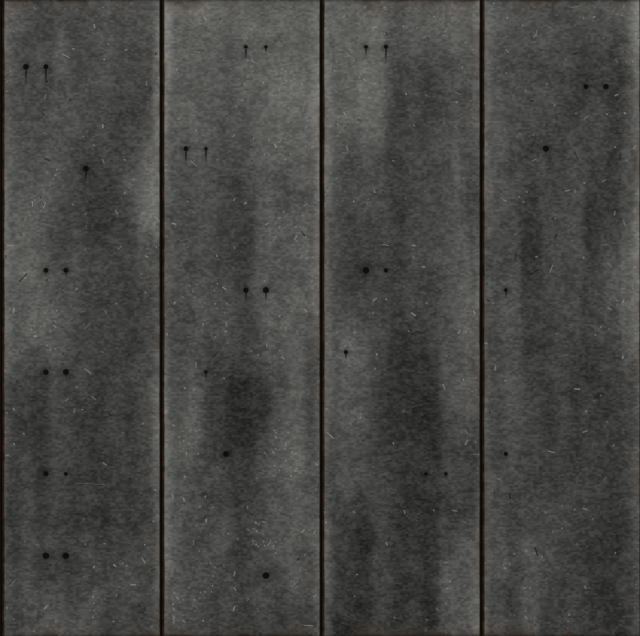
Give the GLSL for this texture, as a Shadertoy shader.

```glsl
// Four worn dark steel planks with rusty seams, dripping nail holes and pale scratches.

const float PLANKS = 4.0;
const float SEAM_SHIFT = 0.003;
const float SEAM_HALF_WIDTH = 0.0034;
const float NAIL_STEP = 0.03125;
const int NAIL_ROWS = 6;

const vec3 STEEL_TINT = vec3(1.0, 1.0, 0.972);
const vec3 SEAM_BLACK = vec3(0.05, 0.035, 0.025);
const vec3 RUST = vec3(0.20, 0.145, 0.10);
const vec3 SCRATCH_PALE = vec3(0.56, 0.57, 0.55);
const vec3 HOLE_BLACK = vec3(0.05, 0.05, 0.05);

float hash(vec2 p) {
    vec3 q = fract(vec3(p.xyx) * 0.1031);
    q += dot(q, q.yzx + 33.33);
    return fract((q.x + q.y) * q.z);
}

vec2 hash2(vec2 p) {
    return vec2(hash(p), hash(p + 57.3));
}

// Smooth cellular noise: random cell tones blended by distance, 0 to 1.
float cellNoise(vec2 p) {
    vec2 cell = floor(p);
    float total = 0.0, weights = 0.0;
    for (int y = -1; y <= 1; y++)
    for (int x = -1; x <= 1; x++) {
        vec2 id = cell + vec2(x, y);
        vec2 d = id + 0.15 + 0.7 * hash2(id) - p;
        float w = exp(-5.0 * dot(d, d));
        total += w * hash(id + 19.7);
        weights += w;
    }
    return total / weights;
}

// Layered sines along one axis, about -1 to 1.
float waves(float t, float seed) {
    return 0.5 * sin(t * 17.0 + seed) + 0.3 * sin(t * 41.0 + seed * 2.3)
         + 0.2 * sin(t * 97.0 + seed * 4.1);
}

float segmentDistance(vec2 p, vec2 halfSpan) {
    float t = clamp(dot(p, halfSpan) / dot(halfSpan, halfSpan), -1.0, 1.0);
    return length(p - halfSpan * t);
}

// One short random stroke in some of the grid cells.
float strokes(vec2 p, vec2 grid, float density, float width, float seed, float px) {
    vec2 id = floor(p * grid) + seed;
    vec2 center = (hash2(id) - 0.5) * 0.45;
    float angle = 6.283 * hash(id + 3.1);
    float reach = mix(0.02, 0.22, pow(hash(id + 8.4), 3.0));
    vec2 halfSpan = reach * vec2(cos(angle), sin(angle));
    float d = segmentDistance((fract(p * grid) - 0.5 - center) / grid, halfSpan / grid);
    float visible = step(hash(id + 12.9), density) * mix(0.25, 1.0, hash(id + 5.5));
    return visible * (1.0 - smoothstep(width - px, width + px, d));
}

// Nail holes of one plank, often in pairs, each with a fading drip.
float nailHoles(vec2 p, float plank, float px) {
    float dark = 0.0;
    for (int row = 0; row < NAIL_ROWS; row++) {
        vec2 id = vec2(plank * 7.0 + 2.0, float(row) * 3.0 + 5.0);
        if (row > 0 && hash(id) < 0.14) continue;
        float column = 1.2 + floor(hash(id + 1.7) * 5.0);
        float height = 0.895 - 0.16 * float(row)
                     - NAIL_STEP * floor(hash(id + 4.2) * 3.0 - 1.0);
        int count = (row == 0 || hash(id + 9.1) > 0.5) ? 2 : 1;
        for (int k = 0; k < count; k++) {
            float size = hash(id + 21.0 + float(k));
            vec2 d = p - vec2((column + float(k)) * NAIL_STEP, height);
            float radius = mix(0.0030, 0.0058, size);
            float hole = 1.0 - smoothstep(radius - 1.6 * px, radius + px, length(d));
            float drop = mix(0.008, 0.040, hash(id + 31.0 + float(k))) * height;
            float drip = (1.0 - smoothstep(0.0006, 0.0016 + px, abs(d.x)))
                       * smoothstep(-drop, -0.2 * drop, d.y) * step(d.y, 0.0);
            float halo = 0.35 * exp(-dot(d, d) / (radius * radius * 3.0));
            dark = max(dark, max(hole, max(0.65 * drip, halo)));
        }
    }
    return dark;
}

void mainImage(out vec4 fragColor, in vec2 fragCoord) {
    vec2 uv = fragCoord / iResolution.xy;
    float px = 0.8 / iResolution.y;

    // Plank coordinates and distance to the nearest seam
    float across = (uv.x - SEAM_SHIFT) * PLANKS;
    float plank = floor(across);
    float line = floor(across + 0.5);
    float side = (across - line) / PLANKS;
    float seam = abs(side + 0.0003 * waves(uv.y * 2.0, line));
    float rim = min(uv.y, 1.0 - uv.y);

    // Mottled steel, darker towards the foot and the middle of each plank
    float broad = cellNoise(uv * vec2(10.0, 6.5) + plank * 13.0);
    float patches = cellNoise(uv * vec2(34.0, 29.0) + broad);
    float streaks = cellNoise(uv * vec2(38.0, 4.0) + 40.0);
    float fine = cellNoise(uv * vec2(88.0, 120.0));
    float grain = cellNoise(uv * vec2(210.0, 310.0));
    float tone = 0.284 + 0.07 * (uv.y - 0.5) + 0.35 * (abs(side) < 0.125 ? 0.06 - abs(side) : 0.0);
    tone += 0.12 * (broad - 0.5) + 0.05 * (patches - 0.5) + 0.08 * (streaks - 0.5);
    tone += 0.045 * (fine - 0.5) + 0.085 * (grain - 0.5);

    // Pale rubbed bands beside the seams
    float bandWidth = 0.013 + 0.005 * waves(uv.y, line * 3.0 + sign(side));
    float band = 1.0 - smoothstep(0.4 * bandWidth, 1.6 * bandWidth, seam);
    float rubbed = band * (0.25 + 0.6 * streaks + 0.5 * patches);
    tone += 0.095 * rubbed + 0.06 * exp(-rim / 0.008) * patches;
    vec3 color = STEEL_TINT * tone;

    // Scratches in clusters, tiny chips, long faint lines and dark nicks
    float cluster = smoothstep(0.55, 0.8, patches) * smoothstep(0.35, 0.65, broad);
    float wear = 0.35 + 0.35 * uv.y + 1.5 * cluster + 0.9 * rubbed;
    float pale = strokes(uv, vec2(34.0, 30.0), 0.16 * wear, 0.0008, 0.0, px);
    pale = max(pale, strokes(uv, vec2(64.0, 58.0), 0.15 * wear, 0.0012, 80.0, px));
    pale = max(pale, 0.8 * strokes(uv, vec2(120.0, 110.0), 0.22 * cluster, 0.0012, 420.0, px));
    float faint = 0.3 * strokes(uv, vec2(4.0, 90.0), 0.05, 0.0005, 170.0, px);
    float nicks = strokes(uv + 0.013, vec2(30.0, 32.0), 0.10, 0.0012, 250.0, px);
    nicks = max(nicks, strokes(uv, vec2(10.0, 60.0), 0.02, 0.0009, 330.0, px));
    color = mix(color, SCRATCH_PALE, max(0.75 * pale, faint));
    color = mix(color, HOLE_BLACK, 0.55 * nicks);

    // Nail holes
    vec2 local = vec2((across - plank) / PLANKS, uv.y);
    color = mix(color, HOLE_BLACK, 0.95 * nailHoles(local, plank, px));

    // Rust stains, then the groove: black core with a brown lip
    float stain = smoothstep(0.45, 0.8, patches) * exp(-min(seam, rim) / 0.008);
    color = mix(color, RUST, 0.6 * stain);
    color *= 1.0 - 0.4 * exp(-rim / 0.0025);
    float groove = 1.0 - smoothstep(SEAM_HALF_WIDTH - px, SEAM_HALF_WIDTH + 1.5 * px, seam);
    float lip = smoothstep(0.0006, 0.0026, abs(side + 0.0009));
    color = mix(color, mix(SEAM_BLACK, RUST, lip * (0.35 + 0.6 * fine)), groove);

    fragColor = vec4(color, 1.0);
}
```
